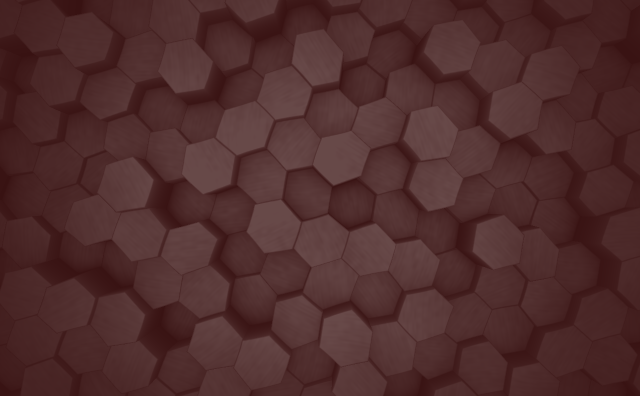
A Shadertoy shader for this pattern:

```glsl
// Field of hexagonal stone columns at uneven heights, seen from above in dark red light.

const vec3  SHADOW_COLOR = vec3(0.215, 0.065, 0.065);
const vec3  STONE_COLOR  = vec3(0.405, 0.285, 0.283);
const float SPACING      = 0.120;   // column pitch, in canvas heights
const float LATTICE_TURN = 0.27;    // rotation of the lattice, in radians
const vec2  LATTICE_SHIFT = vec2(-0.225, 0.811);
const float DEPTH_RANGE  = 0.075;   // perspective spread between low and high tops
const float WARP         = 0.05;    // irregularity of the outlines
const float JOINT_WIDTH  = 0.014;   // dark joint, in column pitches
const float OCCLUSION    = 0.95;
const float GRAIN        = 0.09;
const int   MAX_STEPS    = 8;
const int   AA           = 2;
const float ROW_HEIGHT   = 0.8660254;
const float SIXTH_TURN   = 1.0471976;

float hash(vec2 p) {
    return fract(sin(dot(p, vec2(127.1, 311.7))) * 43758.5453);
}

float noise(vec2 p) {
    vec2 i = floor(p), f = fract(p);
    f = f * f * (3.0 - 2.0 * f);
    return mix(mix(hash(i), hash(i + vec2(1, 0)), f.x),
               mix(hash(i + vec2(0, 1)), hash(i + vec2(1, 1)), f.x), f.y);
}

mat2 rotation(float a) {
    return mat2(cos(a), sin(a), -sin(a), cos(a));
}

vec2 direction(int k) {
    float a = float(k) * SIXTH_TURN;
    return vec2(cos(a), sin(a));
}

// Conversions between the plane and axial hexagon coordinates
vec2 toAxial(vec2 q) {
    float j = q.y / ROW_HEIGHT;
    return vec2(q.x - 0.5 * j, j);
}

vec2 cellCenter(vec2 cell) {
    return vec2(cell.x + 0.5 * cell.y, cell.y * ROW_HEIGHT);
}

vec2 nearestCell(vec2 q) {
    vec2 a = toAxial(q);
    vec3 cube = vec3(a, -a.x - a.y);
    vec3 r = round(cube), err = abs(r - cube);
    if (err.x > err.y && err.x > err.z) r.x = -r.y - r.z;
    else if (err.y > err.z) r.y = -r.x - r.z;
    return r.xy;
}

float columnHeight(vec2 cell) {
    return hash(cell + 17.3);
}

// Larger scale values lie farther from the viewer
float topScale(vec2 cell) {
    return 1.0 + DEPTH_RANGE * (1.0 - 2.0 * columnHeight(cell));
}

float shadeTop(vec2 cell, vec2 local) {
    float height = columnHeight(cell);
    float angle = hash(cell + 5.1) * 6.2832;
    float light = mix(0.62, 1.0, height);
    light += 0.16 * dot(local, vec2(cos(angle), sin(angle)));

    // Brushed streaks and mottling
    vec2 brushed = rotation(angle) * local + cell * 7.0;
    light += GRAIN * (noise(brushed * vec2(4.0, 26.0)) - 0.5);
    light += GRAIN * (noise(brushed * 9.0) - 0.5);

    // Shadows cast by taller neighbours, and the joint
    float edge = 1.0;
    for (int k = 0; k < 6; k++) {
        vec2 dir = direction(k);
        float d = max(0.5 - dot(local, dir), 0.0);
        float rise = max(columnHeight(cell + round(toAxial(dir))) - height, 0.0);
        light *= 1.0 - OCCLUSION * rise * exp(-d * 5.5);
        edge = min(edge, d);
    }
    return light * mix(0.55, 1.0, smoothstep(0.0, 2.0 * JOINT_WIDTH, edge));
}

// Walk from column to column along the view ray until a top or wall is met
float traceColumns(vec2 ray) {
    float s = 1.0 - DEPTH_RANGE;
    vec2 cell = nearestCell(s * ray + LATTICE_SHIFT);
    for (int i = 0; i < MAX_STEPS; i++) {
        float top = topScale(cell);
        if (s > top) {
            float drop = (s - top) / DEPTH_RANGE;
            return mix(0.25, 0.5, columnHeight(cell)) * exp(-1.3 * drop);
        }
        vec2 center = cellCenter(cell);
        vec2 local = s * ray + LATTICE_SHIFT - center;
        float travel = 1e5;
        vec2 hop = vec2(0.0);
        for (int k = 0; k < 6; k++) {
            vec2 dir = direction(k);
            float speed = dot(ray, dir);
            float t = max(0.5 - dot(local, dir), 0.0) / max(speed, 1e-4);
            if (speed > 1e-4 && t < travel) { travel = t; hop = round(toAxial(dir)); }
        }
        if (s + travel >= top) return shadeTop(cell, top * ray + LATTICE_SHIFT - center);
        s += travel;
        cell += hop;
    }
    return 0.0;
}

void mainImage(out vec4 fragColor, in vec2 fragCoord) {
    float light = 0.0;
    for (int n = 0; n < AA * AA; n++) {
        vec2 offset = (vec2(n % AA, n / AA) + 0.5) / float(AA) - 0.5;
        vec2 p = (fragCoord + offset - 0.5 * iResolution.xy) / iResolution.y;
        vec2 ray = rotation(LATTICE_TURN) * p / SPACING;
        ray += WARP * sin(ray.yx * 2.3 + vec2(0.0, 1.7));
        light += traceColumns(ray);
    }
    light /= float(AA * AA);

    // Vignette
    vec2 p = (fragCoord - 0.5 * iResolution.xy) / iResolution.y;
    light *= 1.06 - 0.75 * smoothstep(0.15, 1.0, length(p * vec2(0.95, 1.1)));
    fragColor = vec4(mix(SHADOW_COLOR, STONE_COLOR, clamp(light, 0.0, 1.0)), 1.0);
}
```
